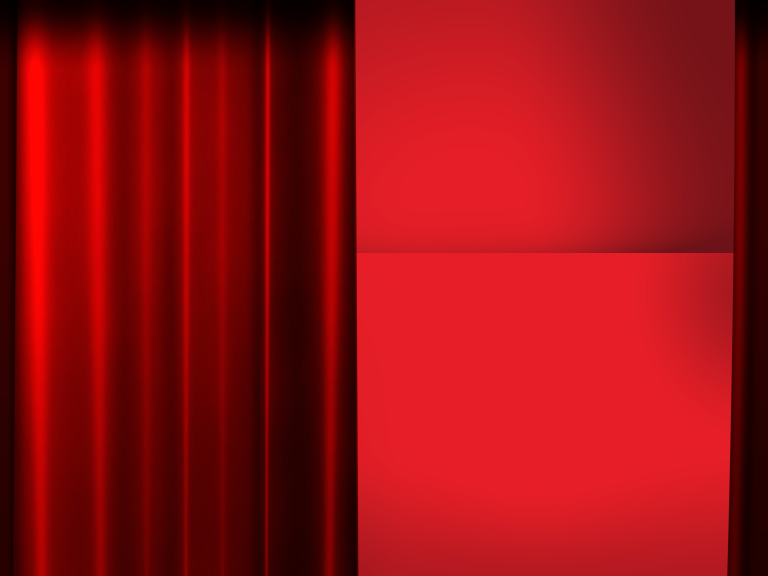
Give the GLSL for this background, as a Shadertoy shader.

```glsl
// A pleated red velvet curtain hangs left of a glossy red wall and floor,
// with a sliver of a second curtain at the right. Pleats are summed soft ridges
// in canvas units; the backdrop is shaded with broad radial and linear falloffs.

#define SEAM_HEIGHT 0.561
#define CURTAIN_LEFT 0.020
#define CURTAIN_RIGHT 0.4635
#define SIDE_CURTAIN 0.952
#define VELVET_LEVEL 0.47
#define WEAVE_AMOUNT 0.022
#define BACKDROP_RED vec3(0.905, 0.118, 0.153)
#define SHADOW_RED vec3(0.40, 0.07, 0.09)

const int PLEATS = 7;
// Each pleat: position, width, brightness, sideways lean toward the floor
const vec4 pleats[PLEATS] = vec4[PLEATS](
    vec4(0.045, 0.0150, 0.50, 0.009),
    vec4(0.125, 0.0120, 0.36, 0.006),
    vec4(0.190, 0.0080, 0.17, 0.001),
    vec4(0.243, 0.0045, 0.32, -0.001),
    vec4(0.289, 0.0060, 0.15, 0.001),
    vec4(0.349, 0.0028, 0.48, -0.002),
    vec4(0.434, 0.0110, 0.50, -0.005));

float hash(vec2 p) {
    return fract(sin(dot(p, vec2(127.1, 311.7))) * 43758.5);
}

float noise(vec2 p) {
    vec2 cell = floor(p), f = fract(p);
    f = f * f * (3.0 - 2.0 * f);
    return mix(mix(hash(cell), hash(cell + vec2(1, 0)), f.x),
               mix(hash(cell + vec2(0, 1)), hash(cell + vec2(1, 1)), f.x), f.y);
}

float bell(float x, float width) {
    return exp(-x * x / (width * width));
}

// Dark under the rail, brightest in the upper half, dimmer near the floor
float stageLight(float y) {
    float rail = 1.0 - smoothstep(0.87, 1.0, y);
    return mix(0.10, 1.0, rail) * mix(0.68, 1.08, smoothstep(0.0, 0.75, y));
}

vec3 velvet(float red) {
    return vec3(red, 0.015 * red + 0.05 * max(red - 0.85, 0.0), 0.012 * red);
}

vec3 mainCurtain(vec2 uv) {
    // Broad shading between the pleats
    float red = VELVET_LEVEL + 0.09 * bell(uv.x - 0.075, 0.055);
    red -= 0.20 * smoothstep(0.27, 0.40, uv.x);
    red -= 0.09 * bell(uv.x - 0.160, 0.015);
    red -= 0.10 * bell(uv.x - 0.222, 0.013);
    red -= 0.11 * bell(uv.x - 0.336, 0.009);
    red -= 0.08 * bell(uv.x - 0.385, 0.025);
    red -= 0.10 * smoothstep(0.442, CURTAIN_RIGHT, uv.x);
    red -= 0.20 * (1.0 - smoothstep(0.018, 0.036, uv.x));

    // Ridges: a tight core inside a wide halo, narrowing downward
    for (int i = 0; i < PLEATS; i++) {
        vec4 pleat = pleats[i];
        float across = uv.x - pleat.x - pleat.w * (1.0 - uv.y);
        float width = pleat.y * mix(0.60, 1.0, smoothstep(0.0, 0.7, uv.y));
        red += pleat.z * (0.70 * bell(across, width) + 0.25 * bell(across, 2.3 * width));
    }

    // Woven grain and worn patches
    red += WEAVE_AMOUNT * (noise(uv * vec2(300.0, 90.0)) - 0.5);
    red += 2.0 * WEAVE_AMOUNT * (noise(uv * vec2(28.0, 9.0)) - 0.5);
    return velvet(clamp(red * stageLight(uv.y), 0.0, 1.0));
}

// Narrow dark cloth, lit along its inner border
vec3 sideCloth(float inset, float y) {
    float red = 0.19 + 0.24 * bell(inset - 0.008, 0.008) - 0.06 * bell(inset - 0.024, 0.007);
    return velvet(red * stageLight(y));
}

vec3 backdrop(vec2 uv) {
    float shade;
    if (uv.y > SEAM_HEIGHT) {
        // Wall: glow low on the left, gloom toward the upper right
        float above = uv.y - SEAM_HEIGHT;
        float glow = length((uv - vec2(0.61, 0.62)) * vec2(1.0, 0.85));
        shade = 0.40 * smoothstep(0.06, 0.42, glow);
        shade += 0.48 * smoothstep(0.68, 0.96, uv.x + 0.12 * above);
        shade += exp(-above * 38.0) * mix(0.24, 0.36, smoothstep(0.5, 0.85, uv.x));
    } else {
        // Floor: even light, darker at the upper right and along the bottom
        float corner = length((uv - vec2(0.98, 0.49)) * vec2(1.0, 0.62));
        shade = 0.52 * (1.0 - smoothstep(0.0, 0.17, corner));
        float reach = 0.24 - 0.08 * bell(uv.x - 0.70, 0.16);
        shade += 0.42 * (1.0 - smoothstep(-0.03, reach, uv.y));
        shade += 0.10 * (1.0 - smoothstep(0.45, 0.54, uv.x)) * (1.0 - uv.y / SEAM_HEIGHT);
    }
    return mix(BACKDROP_RED, SHADOW_RED, clamp(shade, 0.0, 0.95));
}

void mainImage(out vec4 fragColor, in vec2 fragCoord) {
    vec2 uv = fragCoord / iResolution.xy;
    float soft = 0.8 / iResolution.x;
    float drop = 1.0 - uv.y;
    float leftEdge = CURTAIN_LEFT + 0.003 - 0.006 * drop;
    float rightEdge = CURTAIN_RIGHT - 0.001 + 0.004 * drop;
    float sideEdge = SIDE_CURTAIN + 0.005 - 0.010 * drop * drop;

    // Cloth layers over the backdrop
    vec3 cloth = mainCurtain(uv);
    cloth += velvet(0.16 * bell(uv.x - rightEdge + 0.001, 0.0012));
    vec3 farLeft = velvet((0.22 - 0.10 * smoothstep(0.008, 0.020, uv.x)) * stageLight(uv.y));
    cloth = mix(farLeft, cloth, smoothstep(-soft, soft, uv.x - leftEdge));
    vec3 color = mix(cloth, backdrop(uv), smoothstep(-soft, soft, uv.x - rightEdge));
    float side = smoothstep(-soft, soft, uv.x - sideEdge);
    color = mix(color, sideCloth(uv.x - sideEdge, uv.y), side);
    fragColor = vec4(color, 1.0);
}
```
